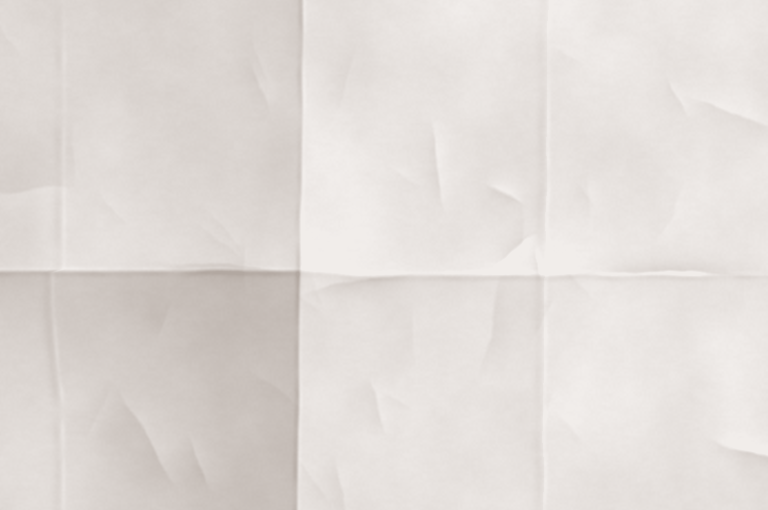
This texture is drawn by a WebGL 1 fragment shader. Its source:

```glsl
precision highp float;
// Warm white paper, unfolded, with three vertical folds, one horizontal fold and soft crumples.
uniform vec2 u_resolution;

float hash(vec2 p) {
  vec3 q = fract(vec3(p.xyx) * 0.1031);
  q += dot(q, q.yzx + 33.33);
  return fract((q.x + q.y) * q.z);
}

float noise(vec2 p) {
  vec2 i = floor(p), f = fract(p);
  f = f * f * (3.0 - 2.0 * f);
  return mix(mix(hash(i), hash(i + vec2(1, 0)), f.x),
             mix(hash(i + vec2(0, 1)), hash(i + vec2(1, 1)), f.x), f.y);
}

float fbm(vec2 p) {
  float sum = 0.0, amp = 0.5;
  for (int i = 0; i < 4; i++) {
    sum += amp * noise(p);
    p = p * 2.03 + 17.7;
    amp *= 0.5;
  }
  return sum;
}

// Shade that starts sharply on segment a-b and fades out to its left
float facet(vec2 p, vec2 a, vec2 b, float width) {
  vec2 e = b - a, q = p - a;
  float len = length(e);
  float along = dot(q, e) / (len * len);
  float d = (e.x * q.y - e.y * q.x) / len;
  float ends = smoothstep(0.0, 0.4, along) * (1.0 - smoothstep(0.6, 1.0, along));
  return ends * smoothstep(-0.004, 0.005, d) * exp(-max(d, 0.0) / width);
}

// Lit on the left of a-b, shaded on its right
float crease(vec2 p, vec2 a, vec2 b, float width) {
  return facet(p, a, b, width) - facet(p, b, a, width);
}

float ridge(float d, float width) {
  return exp(-d * d / (width * width));
}

float glow(vec2 p, vec2 center, vec2 size) {
  vec2 q = (p - center) / size;
  return exp(-dot(q, q));
}

void main() {
  vec2 p = gl_FragCoord.xy / u_resolution.y;
  p.x *= 1.506 * u_resolution.y / u_resolution.x;
  vec2 w = p + 0.03 * (vec2(fbm(p * 9.0), fbm(p * 9.0 + 40.0)) - 0.47);

  // Signed distances to the folds
  float wobble = 0.006 * (noise(p * 14.0) - 0.5);
  float h = p.y - 0.470 + 0.009 * smoothstep(0.58, 0.72, p.x) + wobble;
  float below = 1.0 - smoothstep(-0.005, 0.005, h);
  float left = p.x - 0.126 + 0.022 * below * smoothstep(0.12, 0.42, p.y) + wobble;
  float mid = p.x - 0.584 - 0.010 * p.y + wobble * 0.6;
  float right = p.x - 1.064 - 0.010 * p.y + wobble;
  float pastMid = smoothstep(-0.004, 0.004, mid);

  // Broad tone of each panel
  float v = mix(0.868, 0.902, pastMid);
  v -= below * mix(0.036, 0.008, pastMid);
  v += 0.10 * (fbm(w * 3.0 + 5.0) - 0.47);
  v += 0.05 * (fbm(w * vec2(9.0, 6.0) + 9.0) - 0.47);
  v -= (1.0 - pastMid) * exp(min(mid, 0.0) / 0.12) * mix(0.026, 0.042, below);
  v += pastMid * exp(-max(mid, 0.0) / 0.10) * 0.022;
  v += (1.0 - below) * exp(-max(h, 0.0) / 0.10) * 0.030;
  v -= below * exp(min(h, 0.0) / 0.05) * mix(0.036, 0.020, pastMid);
  v -= 0.016 * exp(-abs(right) / 0.09) * (1.0 - step(0.0, right));
  v -= 0.028 * glow(p, vec2(0.32, 0.40), vec2(0.18, 0.07));
  v -= 0.016 * glow(p, vec2(0.47, 0.06), vec2(0.12, 0.16));
  v += 0.048 * glow(p, vec2(0.07, 0.10), vec2(0.13, 0.20));
  v -= 0.026 * glow(p, vec2(0.03, 0.70), vec2(0.10, 0.12));
  v += 0.020 * glow(p, vec2(1.30, 0.30), vec2(0.25, 0.20));

  // Lines of the folds
  float wear = 0.2 + 1.2 * noise(p * 26.0);
  v += wear * (0.026 * ridge(left, 0.005) - 0.024 * ridge(left + 0.012, 0.009));
  v += wear * (0.018 * ridge(mid - 0.004, 0.004) - 0.034 * ridge(mid + 0.005, 0.005));
  v += wear * (0.026 * ridge(right - 0.003, 0.005) - 0.022 * ridge(right + 0.011, 0.009));
  v += wear * (0.026 * ridge(h - 0.003, 0.005) - 0.032 * ridge(h + 0.006, 0.006));
  v -= 0.07 * ridge(mid, 0.006) * ridge(p.y - 0.45, 0.045) * wear;

  // Shaded wedges beside the crossings
  v -= 0.100 * facet(w, vec2(1.06, 0.465), vec2(1.60, 0.462), 0.032) * (1.0 - below);
  v -= 0.065 * facet(w, vec2(0.84, 0.475), vec2(0.57, 0.415), 0.024) * below;
  v -= 0.070 * facet(w, vec2(0.62, 0.470), vec2(0.28, 0.488), 0.025);
  v -= 0.045 * facet(w, vec2(0.99, 0.49), vec2(0.93, 0.25), 0.080) * below;
  v += 0.050 * crease(w, vec2(1.06, 0.55), vec2(0.96, 0.47), 0.018);
  v += 0.050 * crease(w, vec2(0.95, 0.64), vec2(1.04, 0.59), 0.018);
  v += 0.040 * crease(w, vec2(1.05, 0.53), vec2(1.06, 0.44), 0.012);

  // Larger crumples
  v += 0.040 * crease(w, vec2(0.845, 0.79), vec2(0.880, 0.57), 0.030);
  v += 0.036 * crease(w, vec2(0.225, 0.27), vec2(0.360, 0.01), 0.045);
  v += 0.034 * crease(w, vec2(0.370, 0.16), vec2(0.420, 0.02), 0.035);
  v += 0.032 * crease(w, vec2(0.72, 0.27), vec2(0.76, 0.14), 0.030);
  v += 0.026 * crease(w, vec2(0.66, 0.12), vec2(0.69, -0.03), 0.030);
  v -= 0.034 * crease(w, vec2(1.55, 0.74), vec2(1.33, 0.81), 0.035);
  v += 0.030 * crease(w, vec2(1.30, 0.86), vec2(1.35, 0.75), 0.020);
  v += 0.026 * crease(w, vec2(0.49, 0.90), vec2(0.54, 0.76), 0.028);
  v -= 0.026 * crease(w, vec2(-0.08, 0.625), vec2(0.18, 0.630), 0.035);
  v += 0.065 * crease(w, vec2(1.38, 0.145), vec2(1.60, 0.085), 0.028);

  // Small scattered crumples
  for (int i = 0; i < 26; i++) {
    float k = float(i);
    vec2 at = vec2(1.5 * hash(vec2(k, 3.1)), hash(vec2(k, 7.7)));
    float angle = -0.4 - 1.9 * hash(vec2(k, 12.3));
    vec2 reach = vec2(cos(angle), sin(angle)) * (0.04 + 0.05 * hash(vec2(k, 21.9)));
    v += 0.013 * crease(w, at - reach, at + reach, 0.025);
  }

  // Paper grain
  v += 0.010 * (noise(p * 230.0) - 0.5) + 0.008 * (noise(p * vec2(60, 120)) - 0.5);
  v = clamp(v, 0.70, 0.945);
  float shade = 0.92 - v;
  gl_FragColor = vec4(v, v - 0.018 - 0.10 * shade, v - 0.030 - 0.17 * shade, 1.0);
}
```
